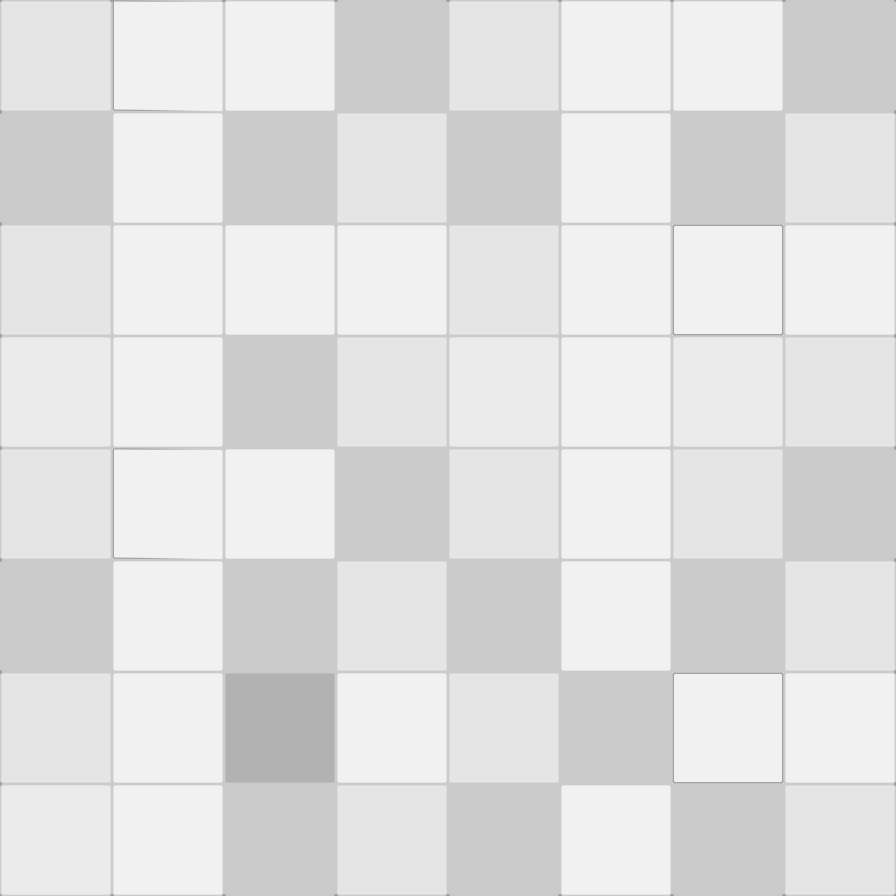
A Shadertoy shader for this pattern:

```glsl
const float TILES = 8.0;           // tiles across and down
const float GAP = 0.012;           // half the joint width, in tiles
const float CORNER = 0.018;        // corner radius of a tile
const float OUTLINE = 0.0052;      // half the width of a dark outline
const float SHEAR = 0.010;         // slant of a loose tile
const float NICK = 0.018;          // dark spot where joints meet the border
const vec3 JOINT = vec3(0.797);
const vec3 DARK = vec3(0.62);

// Tone numbers: 0 white, 1 pale, 2 light, 3 mid, 4 deep
const float TONES[5] = float[5](0.945, 0.921, 0.898, 0.797, 0.698);

// Four by four motif, rows from the top
const int MOTIF[16] = int[16](
    2, 0, 0, 3,
    3, 0, 3, 2,
    2, 0, 0, 0,
    1, 0, 3, 2);

// Tiles that break the motif: column, row from the top, tone
const ivec3 SWAPS[5] = ivec3[5](
    ivec3(6, 3, 1), ivec3(6, 4, 2), ivec3(2, 6, 4),
    ivec3(5, 6, 3), ivec3(4, 7, 3));

float roundedBox(vec2 p, float halfSize, float radius) {
    vec2 q = abs(p) - halfSize + radius;
    return length(max(q, 0.0)) + min(max(q.x, q.y), 0.0) - radius;
}

float coverage(float dist, float pixel) {
    return clamp(0.5 - dist / pixel, 0.0, 1.0);
}

float tileTone(ivec2 tile) {
    int tone = MOTIF[(tile.y & 3) * 4 + (tile.x & 3)];
    for (int i = 0; i < SWAPS.length(); i++) {
        if (tile == SWAPS[i].xy) tone = SWAPS[i].z;
    }
    return TONES[tone];
}

void mainImage(out vec4 fragColor, in vec2 fragCoord) {
    vec2 grid = fragCoord / iResolution.y * TILES;
    float pixel = TILES / iResolution.y;
    ivec2 tile = ivec2(floor(grid));
    tile.y = int(TILES) - 1 - tile.y;
    vec2 local = fract(grid) - 0.5;

    // Two odd tiles recur every four rows
    bool outlined = tile.x == 6 && (tile.y & 3) == 2;
    bool loose = tile.x == 1 && (tile.y & 3) == 0;
    if (loose) local.y += SHEAR * local.x;

    // Tile face over the joint
    float dist = roundedBox(local, 0.5 - GAP, CORNER);
    vec3 color = mix(JOINT, vec3(tileTone(tile)), coverage(dist, pixel));

    // Dark outline, fading to the right on a loose tile
    float strength = outlined ? 1.0 : 0.0;
    if (loose) strength = 1.0 - smoothstep(-0.4, 0.48, local.x);
    color = mix(color, DARK, strength * coverage(abs(dist) - OUTLINE, pixel));

    // Dark spots at the ends of the joints
    vec2 crossing = round(grid);
    bool onBorder = any(equal(crossing, vec2(0.0))) || any(equal(crossing, vec2(TILES)));
    if (onBorder) color = mix(color, DARK, coverage(length(grid - crossing) - NICK, pixel));

    fragColor = vec4(color, 1.0);
}
```
